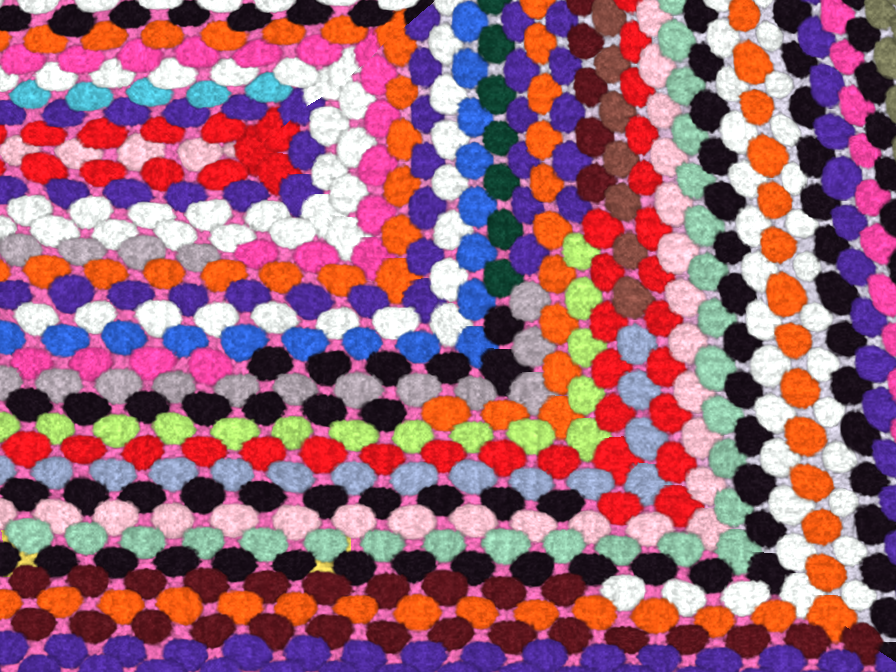
A WebGL 1 fragment shader for this texture:

```glsl
precision highp float;
// A crocheted blanket: rectangular rounds of yarn clusters grow from a bar at the left.
// Each point finds its side and round, then the nearest clusters of three rounds
// are layered over the pink foundation yarn. The canvas is 768 by 576 units, y down.
uniform vec2 u_resolution;

const vec3 BLACK = vec3(0.08, 0.04, 0.08);
const vec3 WHITE = vec3(0.98, 1.0, 0.99);
const vec3 GREY = vec3(0.68, 0.63, 0.67);
const vec3 RED = vec3(0.92, 0.07, 0.10);
const vec3 ORANGE = vec3(1.0, 0.36, 0.06);
const vec3 MAROON = vec3(0.35, 0.07, 0.10);
const vec3 BROWN = vec3(0.52, 0.29, 0.25);
const vec3 PURPLE = vec3(0.30, 0.16, 0.61);
const vec3 BLUE = vec3(0.17, 0.38, 0.84);
const vec3 SKY = vec3(0.30, 0.75, 0.84);
const vec3 STEEL = vec3(0.58, 0.64, 0.78);
const vec3 GREEN = vec3(0.04, 0.25, 0.18);
const vec3 MINT = vec3(0.56, 0.78, 0.66);
const vec3 LIME = vec3(0.70, 0.92, 0.43);
const vec3 ROSE = vec3(0.98, 0.75, 0.81);
const vec3 HOT_PINK = vec3(1.0, 0.27, 0.66);

float hash(vec2 p) {
  return fract(sin(dot(p, vec2(127.1, 311.7))) * 43758.5453);
}

float noise(vec2 p) {
  vec2 i = floor(p), f = fract(p);
  f = f * f * (3.0 - 2.0 * f);
  return mix(mix(hash(i), hash(i + vec2(1, 0)), f.x),
             mix(hash(i + vec2(0, 1)), hash(i + vec2(1, 1)), f.x), f.y);
}

// Yarn of round k; some rounds change yarn part way along a side.
vec3 yarn(float k, bool right, bool top, vec2 c) {
  if (k < -5.0) return c.x > 205.0 ? RED : ROSE;
  if (k < -4.0) return RED;
  if (k < -3.0) return PURPLE;
  if (k < -2.0) return top && c.x < 250.0 ? SKY : WHITE;
  if (k < -1.0) return WHITE;
  if (k < 0.0) return !right && !top && c.x < 215.0 ? GREY : HOT_PINK;
  if (k < 1.0) return ORANGE;
  if (k < 2.0) return top ? BLACK : PURPLE;
  if (k < 3.0) return WHITE;
  if (k < 4.0) return BLUE;
  if (k < 5.0) return right && c.y < 265.0 ? GREEN : c.x < 215.0 ? HOT_PINK : BLACK;
  if (k < 6.0) return right && c.y < 220.0 ? PURPLE : GREY;
  if (k < 7.0) return c.x < 375.0 ? BLACK : ORANGE;
  if (k < 8.0) return right && c.y < 215.0 ? PURPLE : LIME;
  if (k < 9.0) return right && c.y < 170.0 ? MAROON : RED;
  if (k < 10.0) return right && c.y < 290.0 ? BROWN : STEEL;
  if (k < 11.0) return c.x < 490.0 ? BLACK : RED;
  if (k < 12.0) return ROSE;
  if (k < 13.0) return MINT;
  if (k < 14.0) return BLACK;
  if (k < 15.0) return c.x < 500.0 ? MAROON : WHITE;
  if (k < 16.0) return ORANGE;
  if (k < 17.0) return right && c.y < 520.0 ? WHITE : MAROON;
  if (k < 18.0) return right ? BLACK : PURPLE;
  if (k < 19.0) return PURPLE;
  if (k < 20.0) return HOT_PINK;
  return k < 21.0 ? BLACK : vec3(0.48, 0.48, 0.35);
}

void main() {
  vec2 p = gl_FragCoord.xy / u_resolution * vec2(768.0, 576.0);
  p.y = 576.0 - p.y;
  float pixel = 768.0 / u_resolution.x;
  p += 6.0 * (vec2(noise(p * 0.03), noise(p * 0.03 + 40.0)) - 0.5);

  // Round coordinate on the bottom, right and top sides; the largest wins.
  float drop = p.y - 233.0 - 0.02 * p.x;
  float bottomRow = drop > 0.0 ? 19.0 : 17.2;
  float rightRow = 19.5 + 0.0098 * p.y;
  float b = drop / bottomRow;
  float r = (p.x - 345.0) / rightRow;
  float t = (33.0 - 0.02 * p.x - p.y) / 16.2;
  bool right = r > max(b, t);
  bool top = !right && t > b;
  float ring = max(r, max(b, t));
  float row = right ? rightRow : top ? 16.2 : bottomRow;
  float pitch = right ? 40.0 : 51.0;

  // Foundation yarn seen in the gaps, paler on the right, with yellow strays.
  float fuzz = noise(p * 0.34), grain = noise(p * 0.6 + 9.0);
  float pale = right ? max(smoothstep(9.0, 13.0, ring), 1.0 - smoothstep(60.0, 230.0, p.y)) : 0.0;
  pale *= smoothstep(-1.0, 2.0, ring);
  vec3 color = mix(vec3(0.97, 0.44, 0.73), vec3(0.84, 0.82, 0.89), pale);
  float stray = step(0.96, hash(floor(p / 38.0))) * step(270.0, p.y) * step(p.x, 300.0);
  color = mix(color, vec3(0.97, 0.87, 0.38), stray);
  color *= 0.77 + 0.24 * fuzz + 0.16 * grain;

  // Clusters are spaced from the corner of their own round, so rounds interlock.
  for (int j = -1; j <= 1; j++) {
    float k = floor(ring + 0.5) + float(j);
    vec2 corner = vec2(345.0 + k * (21.85 + 0.19 * k), 240.0 + k * (k > 0.0 ? 19.5 : 17.5));
    float along = right ? corner.y - p.y : corner.x - p.x;
    float id = max(floor(along / pitch + 0.5), 0.0);
    vec2 center = corner - id * pitch * (right ? vec2(0, 1) : vec2(1, 0));
    float seed = hash(vec2(id + 3.0, k + 17.0));
    vec2 local = vec2(along - id * pitch, (ring - k) * row);
    local += id > 0.0 ? 3.0 * vec2(seed - 0.5, fract(seed * 7.0) - 0.5) : vec2(0);

    // A rounded hexagon, slightly narrower on its outer edge; corners are fuller.
    vec2 size = id > 0.0 ? vec2(pitch * (right ? 0.43 : 0.39), row * 0.75) : vec2(22.0, 19.0);
    size *= right && k == 16.0 ? 0.78 : 1.0;
    vec2 q = abs(local) / (size * (0.95 + 0.1 * seed));
    q.x *= 1.0 + 0.12 * local.y / size.y;
    q.x += 0.32 * q.y;
    float d = pow(pow(q.x, 4.0) + pow(q.y, 4.0), 0.25) + 0.12 * (fuzz - 0.5);
    float edge = 0.06 + pixel * 0.04;
    color *= 1.0 - 0.25 * (1.0 - smoothstep(0.95, 1.2, d));

    // Three twisted stitches, mottled fibre and a softly shaded rim.
    float stitch = 0.5 + 0.5 * cos(local.x / size.x * 8.4 + 2.0 * (fuzz - 0.5));
    float light = 0.77 + 0.09 * stitch + 0.22 * fuzz + 0.13 * grain + 0.08 * (seed - 0.5);
    light *= 1.0 - 0.18 * smoothstep(0.7, 1.05, d);
    vec3 wool = yarn(k, right, top, center) * light + 0.06 * grain * fuzz;
    color = mix(color, wool, 1.0 - smoothstep(1.0 - edge, 1.0 + edge, d));
  }
  gl_FragColor = vec4(clamp(color, 0.0, 1.0), 1.0);
}
```
